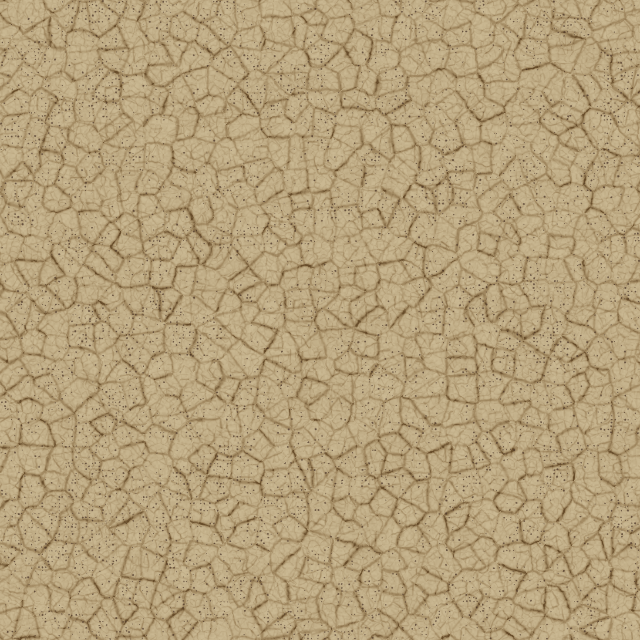
Reproduce this texture procedurally as a Shadertoy shader.

```glsl
// Dry tan leather: a network of ragged cracks over finer veins, with dark specks.

const vec3 PALE_TAN   = vec3(0.772, 0.700, 0.550);
const vec3 OCHRE      = vec3(0.640, 0.545, 0.388);
const vec3 CRACK      = vec3(0.400, 0.295, 0.160);
const vec3 SPECK_DARK = vec3(0.270, 0.185, 0.140);

// Integer hash: two random values in 0..1 for a lattice cell
vec2 hash2(vec2 cell, uint seed) {
    uvec2 v = uvec2(ivec2(cell)) + uvec2(seed * 7919u, seed * 3571u);
    v = v * 1664525u + 1013904223u;
    v.x += v.y * 1664525u;
    v.y += v.x * 1664525u;
    v ^= v >> 16u;
    v.x += v.y * 1664525u;
    v.y += v.x * 1664525u;
    v ^= v >> 16u;
    return vec2(v & 65535u) / 65535.0;
}

float valueNoise(vec2 p, uint seed) {
    vec2 cell = floor(p), f = fract(p);
    f = f * f * (3.0 - 2.0 * f);
    float low  = mix(hash2(cell, seed).x, hash2(cell + vec2(1, 0), seed).x, f.x);
    float high = mix(hash2(cell + vec2(0, 1), seed).x, hash2(cell + vec2(1), seed).x, f.x);
    return mix(low, high, f.y);
}

// Voronoi border: x = distance to the border, y = random value of that border
vec2 cellBorder(vec2 p, uint seed) {
    vec2 home = floor(p), f = fract(p);
    vec2 nearCell = vec2(0), toNear = vec2(0);
    float best = 8.0;
    for (int j = -1; j <= 1; j++)
    for (int i = -1; i <= 1; i++) {
        vec2 g = vec2(i, j);
        vec2 r = g + hash2(home + g, seed) - f;
        float d = dot(r, r);
        if (d < best) { best = d; nearCell = g; toNear = r; }
    }
    float border = 8.0;
    vec2 otherCell = vec2(0);
    for (int j = -2; j <= 2; j++)
    for (int i = -2; i <= 2; i++) {
        vec2 g = nearCell + vec2(i, j);
        vec2 r = g + hash2(home + g, seed) - f;
        vec2 across = r - toNear;
        if (dot(across, across) > 1e-5) {
            float d = dot(0.5 * (toNear + r), normalize(across));
            if (d < border) { border = d; otherCell = g; }
        }
    }
    // The sum of both cells is the same seen from either side
    return vec2(border, hash2(2.0 * home + nearCell + otherCell, seed + 11u).x);
}

// Soft line that fades rather than aliases when thinner than a pixel
float softLine(float dist, float halfWidth, float pixel) {
    float soft = length(vec2(halfWidth, 0.5 * pixel));
    return halfWidth / soft * exp(-dist * dist / (soft * soft));
}

// One crack network; border strengths vary from weakest to 1
float crackLayer(vec2 uv, float scale, float halfWidth, float weakest, float pixel, uint seed) {
    vec2 border = cellBorder(uv * scale, seed);
    float strength = mix(weakest, 1.0, border.y);
    return strength * softLine(border.x / scale, halfWidth * mix(0.75, 1.2, border.y), pixel);
}

// Small round grains, each kept inside its own grid cell
float specks(vec2 uv, float scale, float share, float pixel, uint seed) {
    vec2 p = uv * scale, cell = floor(p);
    vec2 centre = mix(vec2(0.3), vec2(0.7), hash2(cell, seed));
    vec2 traits = hash2(cell, seed + 1u);
    float radius = mix(0.10, 0.28, traits.y * traits.y);
    float edge = 0.7 * pixel * scale;
    float grain = 1.0 - smoothstep(radius - edge, radius + edge, length(fract(p) - centre));
    return grain * step(traits.x, share);
}

void mainImage(out vec4 fragColor, in vec2 fragCoord) {
    float pixel = 1.0 / iResolution.y;
    vec2 uv = fragCoord * pixel;

    // Ragged outlines
    vec2 wobble = vec2(valueNoise(uv * 190.0, 1u), valueNoise(uv * 190.0, 2u)) - 0.5;
    vec2 bend = vec2(valueNoise(uv * 45.0, 3u), valueNoise(uv * 45.0, 4u)) - 0.5;
    vec2 ragged = uv + 0.0018 * wobble + 0.005 * bend;

    // Crack networks from coarse to fine
    float wear = mix(0.55, 1.2, valueNoise(uv * 150.0, 5u));
    float coarse = crackLayer(ragged, 27.0, 0.0019, 0.30, pixel, 20u);
    float shade  = crackLayer(ragged, 27.0, 0.0045, 0.10, pixel, 20u);
    float medium = crackLayer(ragged + 0.37, 52.0, 0.0011, 0.05, pixel, 40u);
    float veins  = crackLayer(ragged + 0.71, 105.0, 0.0008, 0.10, pixel, 60u);
    float depth = wear * (0.72 * coarse + 0.42 * medium) + 0.10 * shade + 0.26 * veins;

    // Mottled, grainy surface
    float patches = valueNoise(uv * 38.0, 6u);
    float grain = valueNoise(uv * 330.0, 7u) - 0.5;
    depth += 0.07 * (patches - 0.5) + 0.13 * grain;
    depth = clamp(depth, -0.06, 1.0);

    vec3 color = mix(PALE_TAN, OCHRE, min(depth / 0.42, 1.0));
    color = mix(color, CRACK, smoothstep(0.42, 1.05, depth));

    // Clustered dark specks
    float cluster = smoothstep(0.30, 0.85, valueNoise(uv * 24.0, 8u));
    float dark = specks(uv + 0.001 * wobble, 190.0, 0.04 + 0.30 * cluster, pixel, 80u);
    color = mix(color, SPECK_DARK, 0.72 * dark);

    fragColor = vec4(color, 1.0);
}
```
